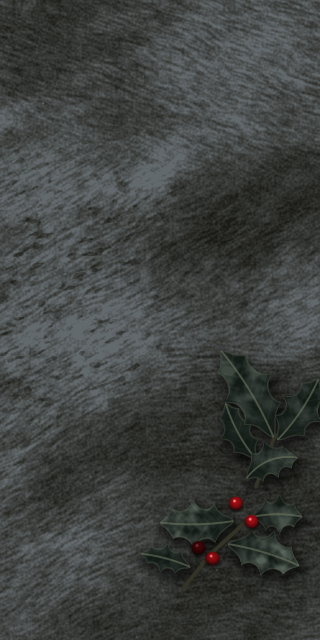
Give the GLSL for this background, as a WebGL 2 fragment shader.

```glsl
#version 300 es
precision highp float;

uniform vec2 u_resolution;
out vec4 fragColor;

const float PI = 3.14159;
const vec3 SOOT = vec3(0.105, 0.105, 0.085);
const vec3 SLATE = vec3(0.24, 0.25, 0.24);
const vec3 CHALK = vec3(0.39, 0.415, 0.43);
const vec3 LEAF_DARK = vec3(0.075, 0.105, 0.09);
const vec3 LEAF_GLOSS = vec3(0.36, 0.41, 0.37);
const vec3 RIB = vec3(0.42, 0.45, 0.36);
const vec3 STEM = vec3(0.20, 0.20, 0.15);
const vec3 BERRY = vec3(0.62, 0.05, 0.07);

// Paint patches: centre, size, strength
const vec4 PALE[9] = vec4[9](
  vec4(0.70, 1.80, 0.28, 0.24), vec4(0.02, 1.66, 0.08, 0.30), vec4(0.13, 1.40, 0.22, 0.24),
  vec4(0.50, 1.48, 0.13, 0.38), vec4(0.22, 0.95, 0.30, 0.30), vec4(0.45, 0.88, 0.18, 0.20),
  vec4(0.92, 1.00, 0.16, 0.26), vec4(0.30, 0.28, 0.25, 0.20), vec4(0.03, 0.55, 0.10, 0.14));
const vec4 DIM[9] = vec4[9](
  vec4(0.15, 1.93, 0.30, -0.20), vec4(0.42, 1.65, 0.16, -0.18), vec4(0.62, 1.22, 0.25, -0.24),
  vec4(0.95, 1.40, 0.22, -0.20), vec4(0.02, 0.80, 0.09, -0.25), vec4(0.25, 0.55, 0.16, -0.15),
  vec4(0.62, 0.72, 0.30, -0.24), vec4(0.85, 0.40, 0.40, -0.22), vec4(0.50, 0.00, 0.40, -0.18));

// Leaves: base and tip, then half width, bend and gloss
const vec4 LEAF[8] = vec4[8](
  vec4(0.80, 0.565, 0.705, 0.74), vec4(0.855, 0.633, 0.69, 0.905),
  vec4(0.867, 0.625, 0.995, 0.815), vec4(0.77, 0.505, 0.93, 0.57),
  vec4(0.73, 0.372, 0.50, 0.367), vec4(0.79, 0.385, 0.945, 0.385),
  vec4(0.712, 0.30, 0.935, 0.232), vec4(0.595, 0.228, 0.44, 0.27));
const vec3 FORM[8] = vec3[8](
  vec3(0.055, 0.010, 0.15), vec3(0.082, -0.012, 0.60), vec3(0.070, -0.010, 0.45),
  vec3(0.060, 0.025, 0.55), vec3(0.074, 0.008, 0.95), vec3(0.060, 0.008, 0.70),
  vec3(0.070, 0.008, 0.90), vec3(0.044, -0.006, 0.45));
const vec4 TWIG[3] = vec4[3](vec4(0.86, 0.64, 0.80, 0.48),
  vec4(0.79, 0.39, 0.66, 0.27), vec4(0.66, 0.27, 0.575, 0.165));
const vec3 FRUIT[4] = vec3[4](vec3(0.620, 0.288, 0.4), vec3(0.737, 0.427, 1.0),
  vec3(0.786, 0.370, 1.0), vec3(0.664, 0.255, 0.9));

vec2 gradient(vec2 cell) {
  vec3 h = fract(cell.xyx * vec3(0.1031, 0.1030, 0.0973));
  h += dot(h, h.yzx + 33.33);
  float a = 2.0 * PI * fract((h.x + h.y) * h.z);
  return vec2(cos(a), sin(a));
}

float noise(vec2 p) {
  vec2 i = floor(p), f = p - i, u = f * f * (3.0 - 2.0 * f), e = vec2(1, 0);
  return mix(
    mix(dot(gradient(i), f), dot(gradient(i + e), f - e), u.x),
    mix(dot(gradient(i + e.yx), f - e.yx), dot(gradient(i + 1.0), f - 1.0), u.x), u.y);
}

vec2 turn(vec2 p, float a) {
  return vec2(cos(a) * p.x + sin(a) * p.y, cos(a) * p.y - sin(a) * p.x);
}

float bristles(vec2 p, float angle) {
  vec2 q = turn(p, angle);
  q.y += 0.02 * noise(q * 5.0);
  return 0.7 * noise(q * vec2(7, 40)) + 1.25 * noise(q * vec2(26, 105) + 7.0);
}

float patchTone(vec2 p, vec4 spot) {
  vec2 d = turn(p - spot.xy, 0.35) * vec2(0.85, 1.4) / spot.z;
  return spot.w * exp(-dot(d, d));
}

vec3 plaster(vec2 p) {
  vec2 warped = p + 0.1 * vec2(noise(p * 4.0), noise(p * 4.0 + 9.0));
  warped += 0.05 * vec2(noise(p * 15.0), noise(p * 15.0 + 5.0));
  float tone = 0.0;
  for (int i = 0; i < 9; i++) tone += patchTone(warped, PALE[i]) + patchTone(warped, DIM[i]);
  tone = 0.56 + 1.3 * tone;
  // Strokes rise on the left, fall at the top and lie flat at lower right
  float flatPart = smoothstep(0.35, 0.6, p.x) * smoothstep(1.05, 0.85, p.y);
  float topPart = smoothstep(1.45, 1.75, p.y + 0.2 * p.x);
  float stroke = mix(bristles(p, 0.5), bristles(p, -0.35), topPart);
  stroke = mix(stroke, bristles(p, 0.03), flatPart);
  float rough = 0.75 + 0.5 * smoothstep(0.3, 0.7, tone);
  tone += 0.3 * rough * stroke + 0.22 * noise(turn(p, 0.4) * vec2(5, 13));
  // Dark scrapes and fine grain
  float scrape = noise(turn(p, 0.25) * vec2(13, 34)) + 0.8 * noise(turn(p, 0.4) * vec2(35, 75));
  float worn = smoothstep(0.8, 0.2, p.x) * smoothstep(0.6, 0.9, p.y) * smoothstep(1.65, 1.4, p.y);
  tone -= 0.36 * (0.15 + 0.85 * worn) * smoothstep(0.25, 0.5, scrape);
  tone += 0.26 * noise(p * 125.0) + 0.14 * noise(p * 62.0 + 4.0);
  tone += 0.4 * smoothstep(0.55, 0.7, noise(p * 48.0 + 3.0));
  tone = clamp(tone, 0.0, 1.0);
  return mix(mix(SOOT, SLATE, min(tone * 2.0, 1.0)), CHALK, max(tone * 2.0 - 1.0, 0.0));
}

// Position along the rib, offset across it, distance to the spiny edge
vec3 holly(vec2 p, vec4 ends, vec3 form) {
  vec2 axis = ends.zw - ends.xy, d = p - ends.xy;
  float len = length(axis), t = dot(d, axis) / (len * len);
  float c = clamp(t, 0.0, 1.0);
  float s = (axis.x * d.y - axis.y * d.x) / len - form.y * 4.0 * c * (1.0 - c);
  float spine = pow(abs(fract(c * 3.5 + 0.1) * 2.0 - 1.0), 2.5);
  float width = form.x * pow(max(sin(PI * c), 0.0), 0.75) * (0.66 + 0.4 * spine);
  return vec3(t, s, max(0.75 * (abs(s) - width), (abs(t - 0.5) - 0.5) * len));
}

float segment(vec2 p, vec2 a, vec2 b) {
  vec2 d = b - a;
  return length(p - a - d * clamp(dot(p - a, d) / dot(d, d), 0.0, 1.0));
}

vec3 leafColour(vec3 h, vec3 form, float grain) {
  float across = h.y / form.x;
  float sheen = smoothstep(0.8, 0.1, abs(abs(across + 0.1) - 0.35)) * smoothstep(0.0, 0.5, h.x);
  float vein = smoothstep(0.75, 1.0, cos(2.0 * PI * (h.x * 6.0 - abs(across) * 1.6)));
  float gloss = form.z * sheen * clamp(0.5 + 1.6 * grain, 0.0, 1.0);
  vec3 col = mix(LEAF_DARK, LEAF_GLOSS, gloss + 0.07 * vein);
  col = mix(col, RIB, 0.6 * smoothstep(0.005, 0.001, abs(h.y)));
  return mix(col, RIB, 0.35 * smoothstep(-0.006, 0.0, h.z));
}

void main() {
  vec2 p = gl_FragCoord.xy / u_resolution * vec2(1, 2);
  float aa = 1.5 / u_resolution.y;
  vec3 col = plaster(p);
  float shade = 0.0;
  for (int i = 0; i < 8; i++)
    shade = max(shade, smoothstep(0.035, -0.02, holly(p + vec2(-0.008, 0.02), LEAF[i], FORM[i]).z));
  col *= 1.0 - 0.6 * shade;
  for (int i = 0; i < 3; i++)
    col = mix(col, STEM, smoothstep(aa, -aa, segment(p, TWIG[i].xy, TWIG[i].zw) - 0.006));
  float grain = 0.8 * noise(p * 22.0) + 0.3 * noise(p * 60.0);
  for (int i = 0; i < 8; i++) {
    vec3 h = holly(p, LEAF[i], FORM[i]);
    col = mix(col, leafColour(h, FORM[i], grain), smoothstep(aa, -aa, h.z));
  }
  // Berries with a soft shadow and a small glint
  for (int i = 0; i < 4; i++) {
    vec2 d = (p - FRUIT[i].xy) / 0.021;
    float r = length(d);
    col *= 1.0 - 0.4 * smoothstep(1.5, 0.8, length(d + vec2(0.0, 0.25)));
    vec3 skin = BERRY * FRUIT[i].z * (1.0 - 0.5 * r * r + 0.25 * d.y);
    skin += 0.5 * FRUIT[i].z * smoothstep(0.35, 0.0, length(d - vec2(-0.2, 0.35)));
    col = mix(col, skin, smoothstep(aa, -aa, (r - 1.0) * 0.021));
  }
  fragColor = vec4(col, 1.0);
}
```
